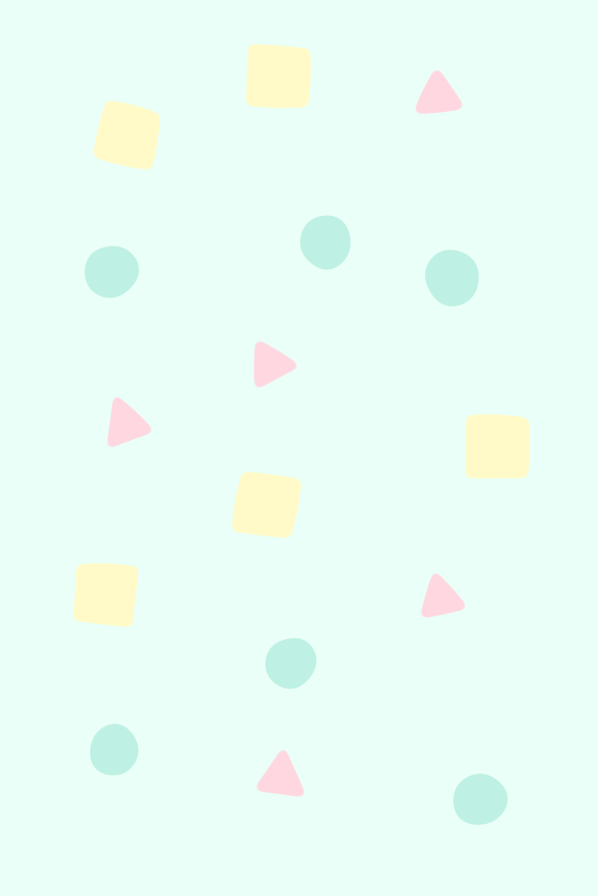
A Shadertoy shader for this pattern:

```glsl
// Sparse pastel confetti: wobbly dots, squares and triangles on pale mint.
#define DOT_RADIUS 0.0435
#define SQUARE_APOTHEM 0.0525
#define TRIANGLE_APOTHEM 0.0272
#define JITTER vec2(0.055, 0.025)
#define TILT 0.3
#define SEED 4.0

const float PI = 3.14159265;
const vec3 MINT = vec3(0.915, 1.0, 0.97);
const vec3 TEAL = vec3(0.745, 0.94, 0.89);
const vec3 CREAM = vec3(1.0, 0.98, 0.78);
const vec3 PINK = vec3(1.0, 0.845, 0.88);

// Random value from 0 to 1 for a piece and a property
float hash(float piece, float property) {
    vec2 q = fract(vec2(piece + 1.7, property + SEED) * vec2(0.1031, 0.1137));
    q += dot(q, q.yx + 33.33);
    return fract((q.x + q.y) * q.x * 7.31);
}

float signedHash(float piece, float property) {
    return 2.0 * hash(piece, property) - 1.0;
}

float smoothMax(float a, float b, float k) {
    float h = max(k - abs(a - b), 0.0) / k;
    return max(a, b) + 0.25 * h * h * k;
}

// Hand-cut disc with a slowly varying radius
float wobblyDot(vec2 p, float id) {
    float a = atan(p.y, p.x);
    float wobble = 0.035 * sin(2.0 * a + 6.3 * hash(id, 5.0))
                 + 0.018 * sin(3.0 * a + 6.3 * hash(id, 6.0))
                 + 0.007 * sin(5.0 * a + 6.3 * hash(id, 7.0));
    float size = 1.0 + 0.06 * signedHash(id, 8.0);
    return length(p) - DOT_RADIUS * (size + wobble);
}

// Hand-cut polygon: uneven, slightly curved sides and soft corners
float wobblyPolygon(vec2 p, float id, int sides, float apothem, float rotation, float softness) {
    float d = -1.0;
    for (int i = 0; i < sides; i++) {
        float k = float(i) + 10.0;
        float a = rotation + PI + 2.0 * PI * float(i) / float(sides);
        a += 0.07 * signedHash(id, k);
        vec2 normal = vec2(cos(a), sin(a));
        float along = dot(p, vec2(-normal.y, normal.x));
        float bulge = mix(-0.3, 1.5, hash(id, k + 10.0));
        float reach = apothem * (1.0 + 0.06 * signedHash(id, k + 20.0));
        d = smoothMax(d, dot(p, normal) - reach + bulge * along * along, softness);
    }
    return d;
}

void mainImage(out vec4 fragColor, in vec2 fragCoord) {
    vec2 uv = fragCoord / iResolution.x;
    float height = iResolution.y / iResolution.x;
    float edge = 0.8 / iResolution.x;
    vec3 color = MINT;

    // Three loose columns; the middle one holds an extra piece
    for (int col = 0; col < 3; col++) {
        int rows = col == 1 ? 6 : 5;
        float inset = col == 0 ? 0.055 : 0.0;
        float x = 0.2 + 0.29 * float(col);

        for (int row = 0; row < rows; row++) {
            int index = col == 0 ? row : (col == 1 ? row + 5 : 15 - row);
            float id = float(index);
            float y = mix(0.18 + inset, height - 0.15 - inset, float(row) / float(rows - 1));
            vec2 center = vec2(x, y) + JITTER * vec2(signedHash(id, 1.0), signedHash(id, 2.0));
            vec2 p = uv - center;
            float tilt = TILT * signedHash(id, 3.0);

            // Kinds alternate along the columns
            int kind = index % 3;
            float d;
            vec3 tint;
            if (kind == 0) {
                d = wobblyDot(p, id);
                tint = TEAL;
            } else if (kind == 1) {
                d = wobblyPolygon(p, id, 4, SQUARE_APOTHEM, tilt, 0.012);
                tint = CREAM;
            } else {
                float heading = hash(id, 4.0) < 0.45 ? 0.0 : 0.5 * PI;
                d = wobblyPolygon(p, id, 3, TRIANGLE_APOTHEM, heading + tilt, 0.017);
                tint = PINK;
            }
            color = mix(color, tint, 1.0 - smoothstep(-edge, edge, d));
        }
    }
    fragColor = vec4(color, 1.0);
}
```
